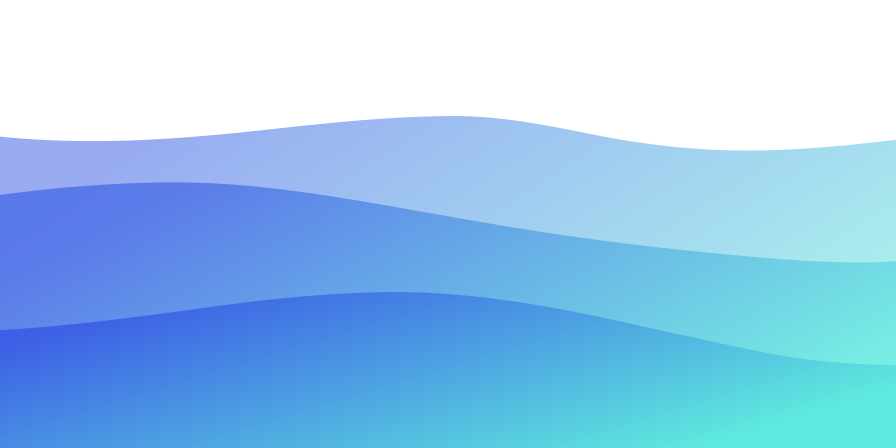
Write a Shadertoy shader that draws this background.

```glsl
const vec3 SKY = vec3(1.0);
const vec3 INDIGO = vec3(0.240, 0.380, 0.900);
const vec3 TURQUOISE = vec3(0.370, 0.918, 0.870);
const float GRADIENT_ANGLE = 0.5236;
const float BACK_OPACITY = 0.53;
const float MIDDLE_OPACITY = 0.68;
const float FRONT_OPACITY = 1.0;
const float BACK_PEAK = 0.741;
const float MIDDLE_PEAK = 0.593;
const float FRONT_PEAK = 0.348;

// Crest knots: x, height, slope
const int KNOTS = 7;
const vec3 BACK_CREST[KNOTS] = vec3[KNOTS](
    vec3(0.0, 0.695, -0.20), vec3(0.104, 0.685, 0.0),
    vec3(0.300, 0.711, 0.22), vec3(0.508, 0.741, 0.0),
    vec3(0.664, 0.699, -0.40), vec3(0.833, 0.664, 0.0),
    vec3(1.0, 0.688, 0.24));
const vec3 MIDDLE_CREST[KNOTS] = vec3[KNOTS](
    vec3(0.0, 0.565, 0.26), vec3(0.195, 0.593, 0.0),
    vec3(0.391, 0.555, -0.33), vec3(0.599, 0.484, -0.31),
    vec3(0.781, 0.438, -0.20), vec3(0.964, 0.414, 0.0),
    vec3(1.0, 0.417, 0.10));
const vec3 FRONT_CREST[KNOTS] = vec3[KNOTS](
    vec3(0.0, 0.263, 0.12), vec3(0.221, 0.311, 0.28),
    vec3(0.443, 0.348, 0.0), vec3(0.651, 0.300, -0.40),
    vec3(0.755, 0.255, -0.43), vec3(0.859, 0.211, -0.38),
    vec3(1.0, 0.185, -0.02));

// Cubic Hermite curve through the knots
float crestHeight(vec3 crest[KNOTS], float x) {
    int i = 0;
    while (i < KNOTS - 2 && x > crest[i + 1].x) i++;
    vec3 a = crest[i];
    vec3 b = crest[i + 1];
    float span = b.x - a.x;
    float t = clamp((x - a.x) / span, 0.0, 1.0);
    float s = 1.0 - t;
    return mix(a.y, b.y, t * t * (3.0 - 2.0 * t))
         + span * t * s * (a.z * s - b.z * t);
}

// Diagonal gradient fitted to the box below the peak
vec3 waveColor(vec2 uv, float peak) {
    vec2 fromCenter = vec2(uv.x, 1.0 - uv.y / peak) - 0.5;
    vec2 direction = vec2(cos(GRADIENT_ANGLE), sin(GRADIENT_ANGLE));
    float t = clamp(0.5 + dot(fromCenter, direction), 0.0, 1.0);
    return mix(INDIGO, TURQUOISE, t);
}

vec3 addWave(vec3 base, vec2 uv, vec3 crest[KNOTS], float peak, float opacity) {
    float depth = crestHeight(crest, uv.x) - uv.y;
    float coverage = clamp(0.5 + depth * iResolution.y, 0.0, 1.0);
    return mix(base, waveColor(uv, peak), coverage * opacity);
}

void mainImage(out vec4 fragColor, in vec2 fragCoord) {
    vec2 uv = fragCoord / iResolution.xy;

    // Translucent waves from back to front
    vec3 color = SKY;
    color = addWave(color, uv, BACK_CREST, BACK_PEAK, BACK_OPACITY);
    color = addWave(color, uv, MIDDLE_CREST, MIDDLE_PEAK, MIDDLE_OPACITY);
    color = addWave(color, uv, FRONT_CREST, FRONT_PEAK, FRONT_OPACITY);
    fragColor = vec4(color, 1.0);
}
```
